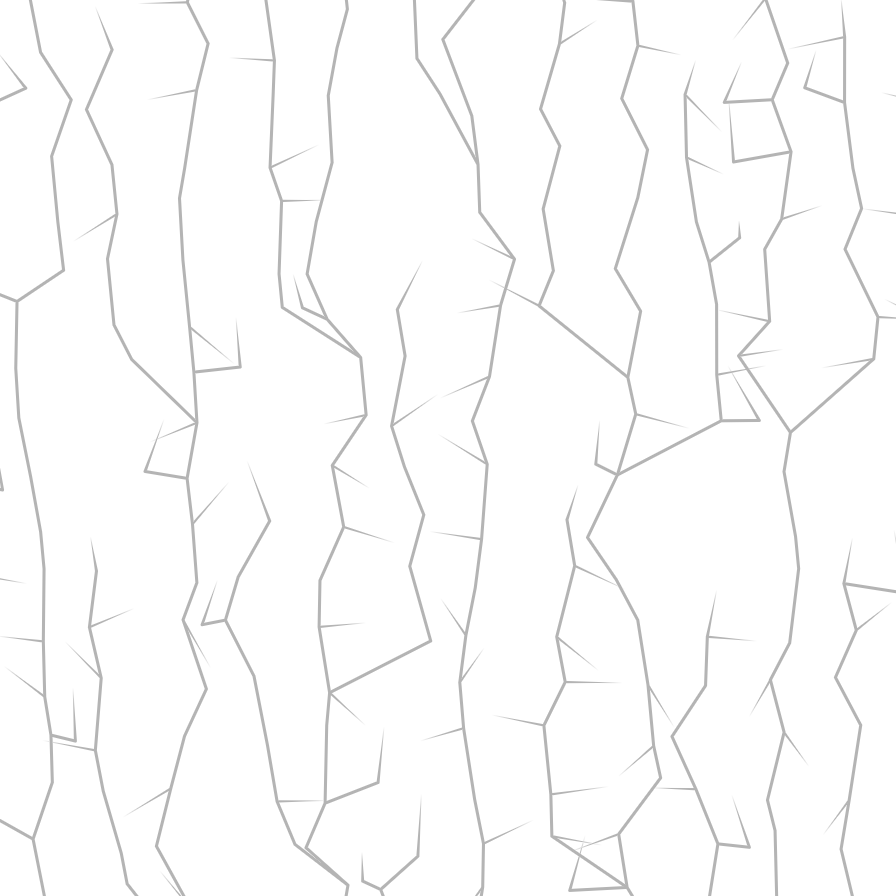
Reproduce this pattern procedurally as a WebGL 1 fragment shader.

```glsl
precision highp float;
// Thin grey cracks climbing a white ground, with forks, side branches and tapered twigs.

uniform vec2 u_resolution;

const vec3 GROUND = vec3(1.0);
const vec3 CRACK = vec3(0.705);
const vec2 CELL = vec2(0.083, 0.059);  // column spacing and step height
const float CRACK_RADIUS = 0.0017;
const float TWIG_RADIUS = 0.0013;
const float TWIG_LENGTH = 0.057;
const float TWIG_SHARE = 0.38;
const float BRANCH_SHARE = 0.09;
const float GAP_PERIOD = 10.0;         // steps between the breaks of a column
const float GAP_STEPS = 3.0;           // steps from a tip to the next fork
const float UNBROKEN = 99.0;

float hash(vec2 p, float seed) {
  p = fract(p * vec2(0.1031, 0.1137) + seed * 0.0719);
  p += dot(p, p.yx + 33.33);
  return fract((p.x + p.y) * p.x * 17.31);
}

// Joint of a crack column: a slow sideways wander plus sharp random kinks.
vec2 joint(vec2 id) {
  float kink = 2.0 * hash(id, 1.0) - 1.0;
  float wander = 0.2 * sin(0.55 * id.y + 2.4 * id.x) + 0.09 * sin(1.1 * id.y + 4.3 * id.x);
  float lift = 0.5 * (hash(id, 2.0) - 0.5);
  return (id + vec2(0.5 + wander + 0.34 * kink * abs(kink), lift)) * CELL;
}

// Steps since the last tip; every second column is left whole.
float gapStep(vec2 id) {
  if (mod(id.x, 2.0) < 0.5) return UNBROKEN;
  float shift = floor(hash(vec2(id.x, 7.0), 3.0) * GAP_PERIOD);
  return mod(id.y + shift + 0.5, GAP_PERIOD) - 0.5;
}

// Smooth coverage of a line whose radius runs from ra to rb.
float stroke(vec2 p, vec2 a, vec2 b, float ra, float rb, float pixel) {
  vec2 ab = b - a;
  float t = clamp(dot(p - a, ab) / dot(ab, ab), 0.0, 1.0);
  float radius = mix(ra, rb, t);
  float dist = length(p - a - ab * t);
  float edge = clamp(0.5 + (max(radius, 0.5 * pixel) - dist) / pixel, 0.0, 1.0);
  return edge * min(1.0, 2.0 * radius / pixel);
}

// One upward step of a column: a plain piece, a tapered tip, a gap or a fork.
float crackStep(vec2 p, vec2 id, vec2 here, float step_, float pixel) {
  vec2 next = joint(id + vec2(0.0, 1.0));
  float endRadius = CRACK_RADIUS;
  if (step_ < 0.5) {
    endRadius = 0.0;
  } else if (step_ < GAP_STEPS - 0.5) {
    return 0.0;
  } else if (step_ < GAP_STEPS + 0.5) {
    float side = hash(id, 4.0) < 0.5 ? -1.0 : 1.0;
    here = joint(id + vec2(side, 0.0));
  }
  return stroke(p, here, next, CRACK_RADIUS, endRadius, pixel);
}

// Short side twig, mostly close to level.
float twig(vec2 p, vec2 id, vec2 here, float side, float pixel) {
  float lean = 2.0 * hash(id, 6.0) - 1.0;
  float angle = 0.55 * lean + 0.5 * lean * lean * lean;
  float reach = TWIG_LENGTH * mix(0.8, 1.15, hash(id, 8.0));
  vec2 tip = here + reach * vec2(side * cos(angle), sin(angle));
  return stroke(p, here, tip, TWIG_RADIUS, 0.0, pixel);
}

// Longer branch that leaves sideways, then turns up between two columns.
float branch(vec2 p, vec2 id, vec2 here, float side, float pixel) {
  vec2 up = vec2(0.0, 1.0);
  vec2 elbow = mix(here, joint(id + vec2(side, 0.0)), 0.55);
  elbow.y += CELL.y * (hash(id, 9.0) - 0.4) * 0.6;
  vec2 tip = mix(joint(id + up), joint(id + up + vec2(side, 0.0)), 0.5);
  return max(stroke(p, here, elbow, CRACK_RADIUS, CRACK_RADIUS, pixel),
             stroke(p, elbow, tip, CRACK_RADIUS, 0.0, pixel));
}

void main() {
  float pixel = 1.0 / u_resolution.y;
  vec2 p = gl_FragCoord.xy * pixel;
  vec2 home = floor(p / CELL);
  float ink = 0.0;

  for (int j = -2; j <= 2; j++) {
    for (int i = -2; i <= 2; i++) {
      vec2 id = home + vec2(float(i), float(j));
      vec2 here = joint(id);
      float step_ = gapStep(id);
      ink = max(ink, crackStep(p, id, here, step_, pixel));

      // Joints inside a gap carry no growth.
      bool present = step_ < 0.5 || step_ > GAP_STEPS + 0.5;
      float growth = hash(id, 5.0);
      float side = hash(id, 10.0) < 0.5 ? -1.0 : 1.0;
      if (present && growth < BRANCH_SHARE) {
        ink = max(ink, branch(p, id, here, side, pixel));
      } else if (present && growth < BRANCH_SHARE + TWIG_SHARE) {
        ink = max(ink, twig(p, id, here, side, pixel));
      }
    }
  }
  gl_FragColor = vec4(mix(GROUND, CRACK, ink), 1.0);
}
```
